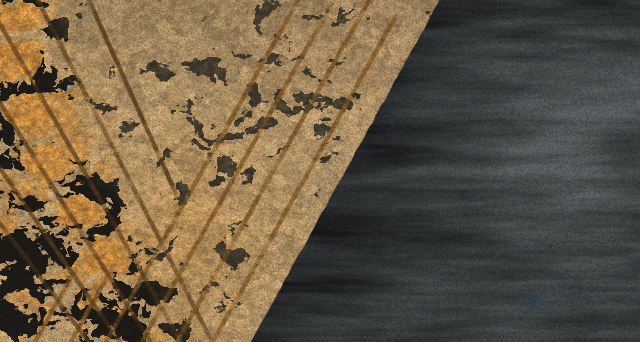
Write a WebGL 1 fragment shader that draws this background.

```glsl
precision highp float;
uniform vec2 u_resolution;

// Layout, in units of canvas height
const float EDGE_FOOT = 0.733;
const float EDGE_LEAN = 0.553;
const float RULE_FOOT = 0.102;
const float RULE_STEP = 0.104;
const float RULE_LEAN = 0.562;
const float RULE_HALF = 0.0065;
const vec2 GLOW_CENTER = vec2(1.60, 0.60);
const vec2 TEAL_CENTER = vec2(1.565, 0.126);

// Palette
const vec3 SOOT = vec3(0.085, 0.08, 0.07);
const vec3 OLIVE = vec3(0.27, 0.245, 0.185);
const vec3 TAUPE = vec3(0.53, 0.44, 0.31);
const vec3 CREAM = vec3(0.77, 0.64, 0.45);
const vec3 GOLD = vec3(0.76, 0.53, 0.25);
const vec3 BRONZE = vec3(0.50, 0.345, 0.15);
const vec3 UMBER = vec3(0.31, 0.21, 0.10);
const vec3 COAL = vec3(0.085, 0.09, 0.095);
const vec3 SLATE = vec3(0.34, 0.36, 0.365);
const vec3 TEAL = vec3(0.10, 0.27, 0.31);

float hash(vec2 p) {
  vec3 q = fract(vec3(p.xyx) * 0.1031);
  q += dot(q, q.yzx + 33.33);
  return fract((q.x + q.y) * q.z);
}

float noise(vec2 p) {
  vec2 i = floor(p), f = fract(p);
  f = f * f * (3.0 - 2.0 * f);
  return mix(mix(hash(i), hash(i + vec2(1, 0)), f.x),
             mix(hash(i + vec2(0, 1)), hash(i + vec2(1, 1)), f.x), f.y);
}

float fbm(vec2 p) {
  float sum = 0.0, amp = 0.53;
  for (int i = 0; i < 4; i++) {
    sum += amp * noise(p);
    p = mat2(1.6, 1.2, -1.2, 1.6) * p + 17.3;
    amp *= 0.5;
  }
  return sum;
}

// Random value of the nearest scattered cell
float cellValue(vec2 p) {
  vec2 base = floor(p);
  float nearest = 9.0, value = 0.0;
  for (int y = -1; y <= 1; y++) {
    for (int x = -1; x <= 1; x++) {
      vec2 cell = base + vec2(x, y);
      vec2 seed = cell + vec2(hash(cell + 3.7), hash(cell + 51.2));
      float d = dot(p - seed, p - seed);
      if (d < nearest) { nearest = d; value = hash(cell + 91.4); }
    }
  }
  return value;
}

float bump(vec2 d) { return exp(-dot(d, d)); }

// Coverage of a slanted line through (x0, y0)
float rule(vec2 p, float x0, float y0, float lean, float px) {
  float d = abs(p.x - x0 - lean * (p.y - y0)) / sqrt(1.0 + lean * lean);
  return 1.0 - smoothstep(RULE_HALF - px, RULE_HALF + px, d);
}

vec3 goldLeaf(vec2 p, float edge, float px) {
  vec2 warp = vec2(fbm(p * 13.0), fbm(p * 13.0 + 31.0)) - 0.5;
  float cell = cellValue(p * vec2(17.0, 23.0) + warp * 3.6);
  float mottle = fbm(p * vec2(13.0, 19.0) + warp * 1.5 + 8.0);
  float fine = fbm(p * vec2(60.0, 80.0));
  float side = p.x - 0.17 - 0.41 * (1.0 - p.y);
  float left = 1.0 - smoothstep(-0.10, 0.07, side + warp.x * 0.25);

  // Large gold flakes along a curved path
  float big = 0.0;
  for (int i = 0; i < 6; i++) {
    float k = float(i);
    vec2 c = vec2(0.04 + 0.011 * k * k, 0.95 - 0.14 * k);
    big = max(big, bump((p + warp * 0.09 - c) / vec2(0.085, 0.055)));
  }

  // Worn gaps: dense at the left, a band at the right
  float band = bump((p - vec2(0.84, 0.67)) / vec2(0.42, 0.24));
  float worn = 0.28 + 0.17 * band + 0.05 * (1.0 - smoothstep(0.1, 0.5, p.y));
  worn -= 0.12 * (1.0 - smoothstep(0.02, 0.15, edge));
  worn = mix(worn, 0.475, left) - 0.4 * smoothstep(0.35, 0.8, big);
  float cover = mix(mottle, cell, 0.3) + 0.16 * (fine - 0.5);
  float leaf = smoothstep(worn - 0.012 - px, worn + 0.012 + px, cover);

  float light = 0.55 * fract(cell * 7.3) + 0.9 * (fine - 0.5) + 0.35;
  light -= 0.3 * smoothstep(0.6, 1.0, p.y) * (1.0 - left);
  vec3 flake = mix(TAUPE, CREAM, clamp(light, 0.0, 1.0));
  float golden = left * smoothstep(0.35, 0.65, fract(cell * 13.7)) * 0.75;
  golden = max(golden, smoothstep(0.3, 0.6, big));
  golden = max(golden, 0.35 * bump((p - vec2(0.55, 0.3)) / vec2(0.2, 0.25)));
  flake = mix(flake, GOLD * (0.65 + 0.65 * fine), golden);
  vec3 col = mix(mix(OLIVE * (0.6 + 0.7 * fine), SOOT, left * 0.85), flake, leaf);

  // Two families of worn ruled lines
  float wear = 0.45 + 0.45 * smoothstep(0.3, 0.55, mottle);
  for (int i = 0; i < 6; i++) {
    float k = float(i);
    float shown = k < 2.0 ? 1.0 - smoothstep(0.16, 0.26, p.y) : 1.0;
    float rising = rule(p, RULE_FOOT + RULE_STEP * k, 0.0, RULE_LEAN, px);
    float falling = rule(p, 0.485 - 0.12 * k, 0.5, -0.45 - 0.06 * k, px);
    shown *= 1.0 - smoothstep(0.94, 0.97, p.y) * step(4.5, k);
    col = mix(col, BRONZE * (0.75 + 0.5 * fine), rising * shown * wear);
    float reach = k < 1.0 ? smoothstep(0.38, 0.48, p.y) : 0.8;
    col = mix(col, mix(UMBER, BRONZE, 0.4 * fine), falling * reach * wear);
  }
  return col;
}

vec3 darkCloth(vec2 p, float edge) {
  float brush = fbm(p * vec2(4.0, 30.0));
  float streak = noise(p * vec2(9.0, 150.0));
  float cloud = fbm(p * vec2(3.0, 6.0) + 5.0);
  float light = 0.16 + 0.35 * smoothstep(0.0, 0.75, -edge);
  light += 0.42 * bump((p - GLOW_CENTER) / vec2(0.36, 0.27));
  light += 0.14 * bump((p - vec2(1.42, 0.84)) / vec2(0.3, 0.2));
  light -= 0.2 * bump((p - vec2(1.82, 0.57)) / vec2(0.1, 0.08));
  light -= 0.15 * smoothstep(0.75, 1.0, p.y) * smoothstep(1.5, 1.87, p.x);
  light += 0.75 * (brush - 0.5) + 0.12 * (streak - 0.5) + 0.5 * (cloud - 0.5);
  vec3 col = mix(COAL, SLATE, clamp(light, 0.0, 1.0));
  vec2 d = p - TEAL_CENTER;
  float mark = bump(vec2(d.x - 0.5 * d.y, d.y) / vec2(0.018, 0.03));
  return mix(col, TEAL, 0.6 * mark * smoothstep(0.3, 0.6, fbm(p * 60.0)));
}

void main() {
  vec2 p = gl_FragCoord.xy / u_resolution.y;
  float px = 1.0 / u_resolution.y;
  float edge = EDGE_FOOT + EDGE_LEAN * p.y - p.x;
  edge += 0.004 * (noise(p * 45.0) - 0.5);
  vec3 col = mix(darkCloth(p, edge), goldLeaf(p, edge, px), smoothstep(-px, px, edge));

  // Woven grain over both halves
  float grain = noise(p * vec2(260.0, 330.0)) + noise(p * 410.0 + 7.0) - 1.0;
  gl_FragColor = vec4(col * (1.0 + 0.24 * grain), 1.0);
}
```
